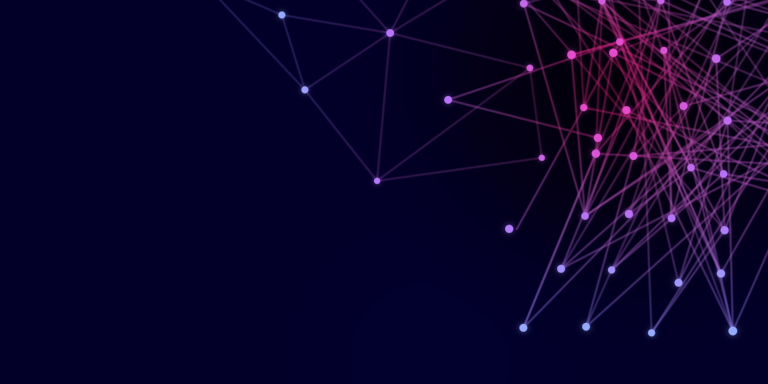
This background is drawn by a WebGL 1 fragment shader. Its source:

```glsl
precision highp float;
// Navy backdrop with a sparse web of linked nodes and a dense magenta tangle at upper right.
uniform vec2 u_resolution;

#define COLUMNS 4.0
#define NODE_COUNT 28
#define RAY_COUNT 10
#define NODE_RADIUS 0.0112
#define LINE_WIDTH 0.0029
#define TANGLE_ALPHA 0.42
#define WEB_ALPHA 0.24
#define HOT_SPOT vec2(1.58, 0.78)
#define NAVY vec3(0.008, 0.0, 0.157)
#define SHADE vec3(0.012, 0.0, 0.045)

vec2 hash2(float n) {
  return fract(sin(vec2(n * 12.99 + 1.7, n * 78.23 + 4.1)) * 4375.85);
}

float pixelSize() {
  return 1.0 / u_resolution.y;
}

// Soft coverage of a line segment
float link(vec2 p, vec2 a, vec2 b) {
  vec2 ab = b - a;
  vec2 ap = p - a;
  float d = length(ap - ab * clamp(dot(ap, ab) / dot(ab, ab), 0.0, 1.0));
  return 1.0 - smoothstep(0.0, LINE_WIDTH + pixelSize(), d);
}

// Round node with a faint halo
float disc(vec2 p, vec2 center, float radius) {
  float d = length(p - center);
  float body = 1.0 - smoothstep(radius - pixelSize(), radius + pixelSize(), d);
  return max(body, 0.3 * exp(-pow(d / (radius * 1.3), 2.0)));
}

// Jittered rows of tangle nodes: the left side bows inward, middle rows are tighter
vec2 tangleNode(float i) {
  float row = floor(i / COLUMNS);
  float column = i - row * COLUMNS;
  float bow = sin(row * 0.5236);
  vec2 jitter = (hash2(i + 3.0) - 0.5) * vec2(0.05, 0.05 * bow + 0.02);
  return vec2(1.375 + 0.18 * bow + column * (0.17 - 0.06 * bow), 0.143 + 0.142 * row) + jitter;
}

// Adds translucent ink over existing ink
float layer(float ink, float coverage) {
  return 1.0 - (1.0 - ink) * (1.0 - coverage);
}

void main() {
  vec2 p = gl_FragCoord.xy / u_resolution.y;
  p.x += 1.0 - 0.5 * u_resolution.x / u_resolution.y;
  float heat = length(p - HOT_SPOT);

  // Backdrop: dark well around the tangle, faint blue rise below
  float well = 1.0 - smoothstep(0.1, 0.8, length((p - vec2(1.68, 0.82)) * vec2(0.95, 1.0)));
  vec3 color = mix(NAVY, SHADE, well);
  vec2 rise = p - vec2(1.12, 0.06);
  color.b += 0.02 * exp(-dot(rise, rise) * 9.0);

  // Sparse web: named corners and their links
  vec2 outer = vec2(0.734, 0.961);
  vec2 elbow = vec2(0.794, 0.766);
  vec2 hub = vec2(1.016, 0.914);
  vec2 low = vec2(0.982, 0.529);
  vec2 east = vec2(1.411, 0.589);
  vec2 north = vec2(1.380, 0.823);
  vec2 tip = vec2(1.167, 0.740);
  vec2 side = vec2(1.326, 0.404);
  vec2 core = vec2(1.557, 0.641);
  vec2 crown = vec2(1.614, 0.891);

  float web = max(link(p, outer, elbow), link(p, outer, hub));
  web = max(web, max(link(p, outer, vec2(0.620, 1.01)), link(p, elbow, vec2(0.564, 1.01))));
  web = max(web, max(link(p, elbow, hub), link(p, elbow, low)));
  web = max(web, max(link(p, hub, low), link(p, hub, north)));
  web = max(web, max(link(p, hub, vec2(0.930, 1.01)), link(p, hub, vec2(1.066, 1.01))));
  web = max(web, max(link(p, hub, vec2(1.175, 1.01)), link(p, low, east)));
  web = max(web, max(link(p, low, north), link(p, east, north)));
  float ink = WEB_ALPHA * web;

  float strands = max(link(p, tip, core), link(p, tip, crown));
  strands = max(strands, link(p, side + vec2(0.02, 0.0), crown));
  ink = layer(ink, TANGLE_ALPHA * strands);

  float nodes = max(disc(p, outer, 0.0095), disc(p, elbow, 0.0095));
  nodes = max(nodes, max(disc(p, hub, 0.0105), disc(p, low, 0.0085)));
  nodes = max(nodes, max(disc(p, east, 0.0085), disc(p, north, 0.009)));
  nodes = max(nodes, max(disc(p, tip, 0.0105), disc(p, side, 0.011)));
  nodes = max(nodes, max(disc(p, core, 0.011), disc(p, crown, 0.010)));

  // Tangle: each node links to a peer, to the right edge and to the top edge
  for (int i = 0; i < NODE_COUNT; i++) {
    float id = float(i);
    vec2 h = hash2(id + 41.0);
    vec2 node = tangleNode(id);
    vec2 peer = tangleNode(mod(id + 9.0 + floor(h.x * 8.0), float(NODE_COUNT)));
    vec2 right = vec2(2.1, mix(0.42, 1.05, h.y));
    vec2 top = vec2(mix(1.35, 2.1, hash2(id + 87.0).x), 1.02);
    ink = layer(ink, TANGLE_ALPHA * link(p, node, peer));
    ink = layer(ink, TANGLE_ALPHA * link(p, node, right));
    ink = layer(ink, TANGLE_ALPHA * 0.8 * link(p, node, top));
    nodes = max(nodes, disc(p, node, NODE_RADIUS * mix(0.85, 1.05, h.x)));
  }

  // Rays crossing the upper right corner
  for (int i = 0; i < RAY_COUNT; i++) {
    vec2 h = hash2(float(i) + 130.0);
    vec2 start = vec2(2.05, mix(0.5, 1.0, (float(i) + h.x) / float(RAY_COUNT)));
    ink = layer(ink, TANGLE_ALPHA * 0.8 * link(p, start, vec2(mix(1.4, 1.9, h.y), 1.02)));
  }

  // Tint runs from hot pink through violet to pale blue at the far ends
  float cool = max(1.0 - smoothstep(0.12, 0.5, p.y), 1.0 - smoothstep(0.7, 1.05, p.x));
  vec3 lineTint = mix(vec3(0.86, 0.12, 0.48), vec3(0.70, 0.32, 0.74), smoothstep(0.03, 0.36, heat));
  lineTint = mix(lineTint, vec3(0.50, 0.42, 0.84), cool);
  vec3 nodeTint = mix(vec3(0.92, 0.28, 0.80), vec3(0.72, 0.45, 0.98), smoothstep(0.05, 0.42, heat));
  nodeTint = mix(nodeTint, vec3(0.58, 0.67, 1.0), cool);

  color = mix(color, lineTint, ink);
  color = mix(color, nodeTint, nodes);
  gl_FragColor = vec4(color, 1.0);
}
```
